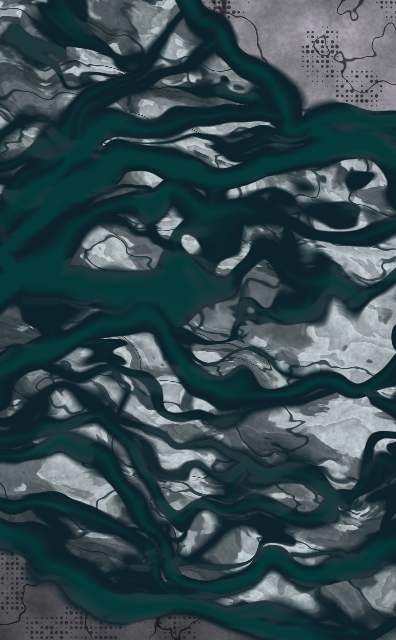
Write a Shadertoy shader that draws this texture.

```glsl
#define CHANNELS 12
#define CHANNEL_WIDTH 0.027
#define MEANDER 0.13
#define BANK_WARP 0.15
#define GRAIN 0.10
#define DEEP_WATER vec3(0.02, 0.22, 0.22)
#define SHALLOW_WATER vec3(0.05, 0.13, 0.165)
#define WET_SILT vec3(0.22, 0.27, 0.29)
#define SILT vec3(0.36, 0.40, 0.42)
#define DRY_GRAVEL vec3(0.53, 0.57, 0.58)
#define PALE_GRAVEL vec3(0.70, 0.74, 0.76)
#define DRY_PLAIN vec3(0.53, 0.52, 0.55)

float hash(vec2 p) {
    vec3 h = fract(p.xyx * 0.1031);
    h += dot(h, h.yzx + 33.33);
    return fract((h.x + h.y) * h.z);
}

float noise(vec2 p) {
    vec2 i = floor(p), f = fract(p);
    f = f * f * (3.0 - 2.0 * f);
    return mix(mix(hash(i), hash(i + vec2(1, 0)), f.x),
               mix(hash(i + vec2(0, 1)), hash(i + vec2(1, 1)), f.x), f.y);
}

float fbm(vec2 p, int octaves) {
    float sum = 0.0, amp = 0.5, total = 0.0;
    for (int i = 0; i < octaves; i++) {
        sum += amp * noise(p);
        total += amp;
        amp *= 0.5;
        p = mat2(1.6, 1.2, -1.2, 1.6) * p + 17.0;
    }
    return sum / total;
}

vec2 warp(vec2 p, int octaves) {
    return vec2(fbm(p, octaves), fbm(p + 31.0, octaves)) - 0.5;
}

// Height of one meandering channel; channels fan out from the left
float channelPath(float x, float id) {
    float t = (id + 0.5) / float(CHANNELS);
    float s = x * 1.62;
    float fan = mix(0.55, 1.0, smoothstep(0.0, 0.6, s));
    return 0.54 + (t - 0.54) * fan + 0.1 * sin(3.14 * s) * (t - 0.4)
         + MEANDER * (noise(vec2(x * 5.5, id * 7.0)) - 0.5)
         + 0.4 * MEANDER * (noise(vec2(x * 14.0, id * 3.0 + 90.0)) - 0.5);
}

// Signed distance inside the two dry plains, positive within
float plainDistance(vec2 p) {
    float upper = min(p.y - 0.85, 0.85 * (p.x - 0.37) + 0.5 * (p.y - 1.0) + 0.02);
    float lower = 0.93 * (0.12 - p.y - 0.3 * p.x);
    return max(upper, lower);
}

// Water depth: positive in the channels, negative on land
float riverDepth(vec2 p, float plain) {
    vec2 toPool = p - vec2(0.08, 0.53);
    float pool = 1.0 + 0.7 * exp(-30.0 * dot(toPool, toPool));
    float depth = -1.0;
    for (int i = 0; i < CHANNELS; i++) {
        float id = float(i);
        float y = channelPath(p.x, id);
        float slope = (channelPath(p.x + 0.004, id) - y) / 0.004;
        float size = 0.25 + 0.75 * hash(vec2(id, 5.0));
        float width = CHANNEL_WIDTH * pool * size * (0.5 + noise(vec2(p.x * 8.0, id + 40.0)));
        depth = max(depth, width - abs(p.y - y) / sqrt(1.0 + slope * slope));
    }
    // Narrow cross braids
    float braid = abs(fbm(p * vec2(7.0, 12.0) + 8.0, 3) - 0.5);
    depth = max(depth, 0.012 * noise(p * 9.0 + 60.0) - 0.15 * braid);
    // A channel hugging each plain
    depth = max(depth, 0.022 - abs(plain + 0.022));
    return min(depth, -plain);
}

// Silt sheets: sharp on one side, fading on the other
vec3 gravelBar(vec2 p, float inland) {
    vec2 q = mat2(0.95, 0.3, -0.3, 0.95) * p;
    q += 0.09 * warp(q * vec2(9.0, 14.0), 3);
    float sheet = fbm(q * vec2(10.0, 24.0), 5);
    float patches = fbm(q * vec2(16.0, 32.0) + 50.0, 5);
    float dryness = fbm(p * 7.0 + 12.0, 2) - 0.5 + 0.16 * smoothstep(0.0, 0.035, inland);
    float fold = fract(sheet * 5.0);
    fold *= smoothstep(1.0, 0.9, fold);

    vec3 color = mix(WET_SILT, SILT, smoothstep(0.36, 0.5, sheet + 0.5 * dryness));
    color = mix(color, DRY_GRAVEL, smoothstep(0.46, 0.57, patches + 0.5 * dryness - 0.04));
    float streak = fbm(q * vec2(22.0, 50.0) + 9.0, 4);
    float pale = 0.5 * (patches + streak) + 0.55 * dryness;
    color = mix(color, PALE_GRAVEL, smoothstep(0.525, 0.565, pale));
    color *= 1.07 - 0.27 * fold;

    // Dark creases and damp hollows
    float crease = abs(fbm(q * vec2(7.0, 15.0) + 70.0, 4) - 0.5);
    color = mix(color, SHALLOW_WATER, 0.75 * smoothstep(0.018, 0.004, crease));
    return color;
}

vec3 dryPlain(vec2 p) {
    float tone = fbm(p * 18.0, 5);
    vec3 color = DRY_PLAIN * mix(0.55, 1.0, smoothstep(0.0, 0.7, p.y)) * (0.65 + 0.7 * tone);
    float gully = abs(fbm(p * 11.0 + 4.0, 4) - 0.5);
    color *= 1.0 - 0.6 * smoothstep(0.012, 0.002, gully);
    // Clustered shrubs
    vec2 cell = floor(p * 130.0), local = fract(p * 130.0) - 0.5;
    float radius = 0.4 * hash(cell) * smoothstep(0.42, 0.6, noise(p * 14.0));
    float shrub = smoothstep(radius + 0.08, radius - 0.08, length(local)) * step(0.08, radius);
    return mix(color, vec3(0.13, 0.14, 0.16), 0.8 * shrub);
}

void mainImage(out vec4 fragColor, in vec2 fragCoord) {
    vec2 p = fragCoord / iResolution.y;
    float edge = max(0.0012, 1.0 / iResolution.y);
    vec2 q = p + BANK_WARP * warp(p * 6.0, 3);
    float plain = plainDistance(q);
    float depth = riverDepth(q, plain);

    // Land with damp, shaded banks
    vec3 land = mix(gravelBar(p, -depth), dryPlain(p), smoothstep(-edge, edge, plain));
    float damp = 0.002 + 0.012 * smoothstep(0.35, 0.7, noise(p * 22.0));
    land = mix(SHALLOW_WATER, land, smoothstep(-0.002, damp, -depth));
    land *= 1.0 + GRAIN * (noise(p * 380.0) + noise(p * 190.0) - 1.0);

    // Water with faint drowned bars
    float flow = fbm(q * vec2(9.0, 26.0), 4);
    vec3 water = mix(SHALLOW_WATER, DEEP_WATER, smoothstep(0.002, 0.02, depth + 0.03 * (flow - 0.5)));
    float drowned = smoothstep(0.56, 0.66, flow) * smoothstep(0.02, 0.0, depth);
    water = mix(water, WET_SILT, 0.5 * drowned);

    fragColor = vec4(mix(land, water, smoothstep(-edge, edge, depth)), 1.0);
}
```
